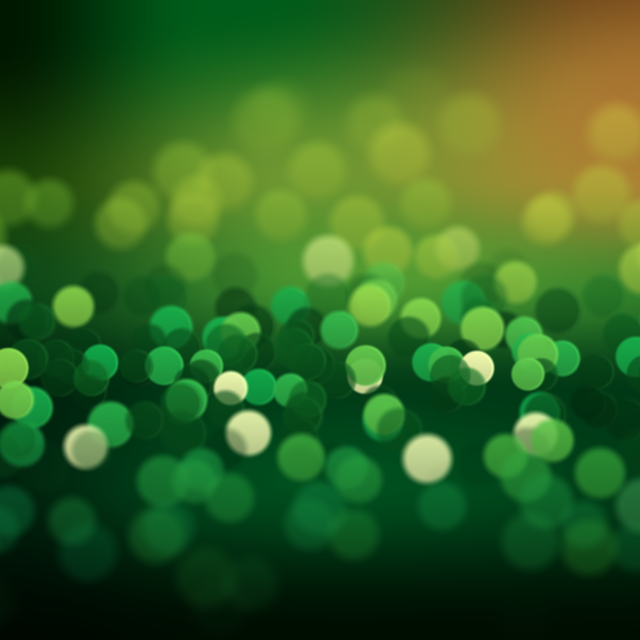
A WebGL 2 fragment shader for this background:

```glsl
#version 300 es
precision highp float;
// Glittering green bokeh: a warm hazy backdrop above a dark floor of round sequins.
// Hashed rows of discs are laid from far to near; each row's height sets its
// size, blur, opacity and colour, with the sharp focal plane below mid height.
uniform vec2 u_resolution;
out vec4 fragColor;

const float FOCUS_Y = 0.42;

// Integer hash giving four values from 0 to 1 per cell
vec4 hash4(ivec2 cell) {
    uvec4 v = uvec4(uint(cell.x + 64), uint(cell.y + 64), 17u, 91u);
    v = v * 1664525u + 1013904223u;
    for (int i = 0; i < 2; i++) {
        v += v.yzwx * v.wxyz;
        v ^= v >> 16u;
    }
    return vec4(v >> 8u) / 16777216.0;
}

// Broad elliptical pool of light
float glow(vec2 p, vec2 center, vec2 size) {
    vec2 d = (p - center) / size;
    return exp(-dot(d, d));
}

// Dark floor, green middle, yellow-green haze and deep upper gradient
vec3 backdrop(vec2 p) {
    vec3 ground = mix(vec3(0.0, 0.05, 0.005), vec3(0.0, 0.21, 0.08), smoothstep(0.0, 0.26, p.y));
    ground *= mix(0.55, 1.0, smoothstep(0.0, 0.35, p.x));
    vec3 middle = mix(vec3(0.04, 0.27, 0.09), vec3(0.16, 0.48, 0.16), smoothstep(0.0, 0.5, p.x));
    vec3 haze = mix(vec3(0.11, 0.27, 0.03), vec3(0.43, 0.59, 0.19), smoothstep(0.0, 0.45, p.x));
    haze = mix(haze, vec3(0.67, 0.56, 0.20), smoothstep(0.5, 1.0, p.x));
    vec3 upper = mix(vec3(0.0, 0.09, 0.0), vec3(0.0, 0.36, 0.10), smoothstep(0.0, 0.32, p.x));
    upper = mix(upper, vec3(0.42, 0.25, 0.09), smoothstep(0.4, 1.0, p.x));

    vec3 color = mix(ground, middle, smoothstep(0.38, 0.56, p.y));
    color = mix(color, haze, smoothstep(0.53, 0.73, p.y));
    color = mix(color, upper, smoothstep(0.72, 0.99, p.y - 0.12 * (p.x - 0.4)));

    // Warm light at the right, green light ahead of and behind the sequins
    color = mix(color, vec3(0.68, 0.44, 0.20), 0.7 * glow(p, vec2(1.0, 0.83), vec2(0.22, 0.15)));
    color = mix(color, vec3(0.46, 0.72, 0.22), 0.5 * glow(p, vec2(0.62, 0.57), vec2(0.32, 0.08)));
    return color + vec3(0.0, 0.10, 0.04) * glow(p, vec2(0.55, 0.24), vec2(0.40, 0.12));
}

// Colour of a lit disc from its centre and two random values
vec3 litColor(vec2 center, float hue, float glint) {
    vec3 nearTone = mix(vec3(0.02, 0.46, 0.26), vec3(0.22, 0.66, 0.20), hue);
    vec3 focusTone = mix(vec3(0.06, 0.62, 0.27), vec3(0.55, 0.80, 0.28), hue * hue);
    vec3 farTone = mix(vec3(0.42, 0.68, 0.18), vec3(0.80, 0.80, 0.26), 0.4 * hue + 0.6 * center.x);
    vec3 color = mix(nearTone, focusTone, smoothstep(0.22, 0.38, center.y));
    color = mix(color, farTone, smoothstep(0.50, 0.64, center.y));
    return mix(color, vec3(0.97, 0.96, 0.69), 0.92 * glint);
}

// Lay one disc over the colour beneath it
vec3 addDisc(vec3 under, vec2 p, vec2 center, vec4 rnd, bool lit) {
    float defocus = abs(center.y - FOCUS_Y);
    float sharp = 1.0 - smoothstep(0.06, 0.24, defocus);
    float radius = (0.028 + 0.045 * defocus) * mix(0.9, 1.12, rnd.z);
    float soft = max(0.0025 + 0.04 * defocus, 1.5 / u_resolution.y);
    vec2 offset = p - center;
    float edge = length(offset) - radius;
    float cover = 1.0 - smoothstep(-soft, soft, edge);
    float glint = step(0.80, fract(rnd.z * 7.0 + rnd.w * 3.0));
    glint *= smoothstep(0.18, 0.28, center.y) * (1.0 - smoothstep(0.54, 0.66, center.y));

    // Unlit sequins only show close to the focal plane
    float alpha = lit ? mix(0.42, 0.94, max(sharp, 0.8 * glint)) : 0.65 * sharp * sharp;
    alpha *= smoothstep(0.0, 0.24, center.y) * (1.0 - smoothstep(0.77, 0.87, center.y));
    vec3 unlit = mix(vec3(0.0, 0.15, 0.05), vec3(0.05, 0.40, 0.13), rnd.w);
    vec3 color = lit ? litColor(center, rnd.w, glint) : unlit;

    // Slight shading across the face and a thin bright rim
    color *= 1.0 + 0.10 * offset.y / radius;
    float rim = smoothstep(-0.006, -0.002, edge) * sharp;
    color += rim * vec3(0.06, 0.10, 0.05) * smoothstep(-0.5, 1.0, offset.x / radius);
    return mix(under, color, cover * alpha);
}

void main() {
    vec2 p = gl_FragCoord.xy / u_resolution.y;
    vec3 color = backdrop(p);

    // Rows run from far to near and crowd together around the focal plane
    const int ROWS = 36;
    const float CELL = 0.115;
    for (int row = 0; row < ROWS; row++) {
        float s = 1.0 - 2.0 * (float(row) + 0.5) / float(ROWS);
        float rowY = FOCUS_Y + 0.01 + 0.14 * s + 0.30 * s * abs(s);
        float shift = hash4(ivec2(-9, row)).x;
        int column = int(floor(p.x / CELL + shift));
        for (int i = -1; i <= 1; i++) {
            ivec2 cell = ivec2(column + i, row);
            vec4 rnd = hash4(cell);
            vec4 pick = hash4(cell + ivec2(40, 70));
            vec2 center = vec2((float(cell.x) + mix(0.15, 0.85, rnd.x) - shift) * CELL,
                               rowY + 0.045 * (rnd.y - 0.5));
            float litShare = mix(0.42, 0.52, smoothstep(0.06, 0.2, abs(center.y - FOCUS_Y)));
            if (pick.y < 0.72) {
                color = addDisc(color, p, center, rnd, pick.x < litShare);
            }
        }
    }
    fragColor = vec4(clamp(color, 0.0, 1.0), 1.0);
}
```
